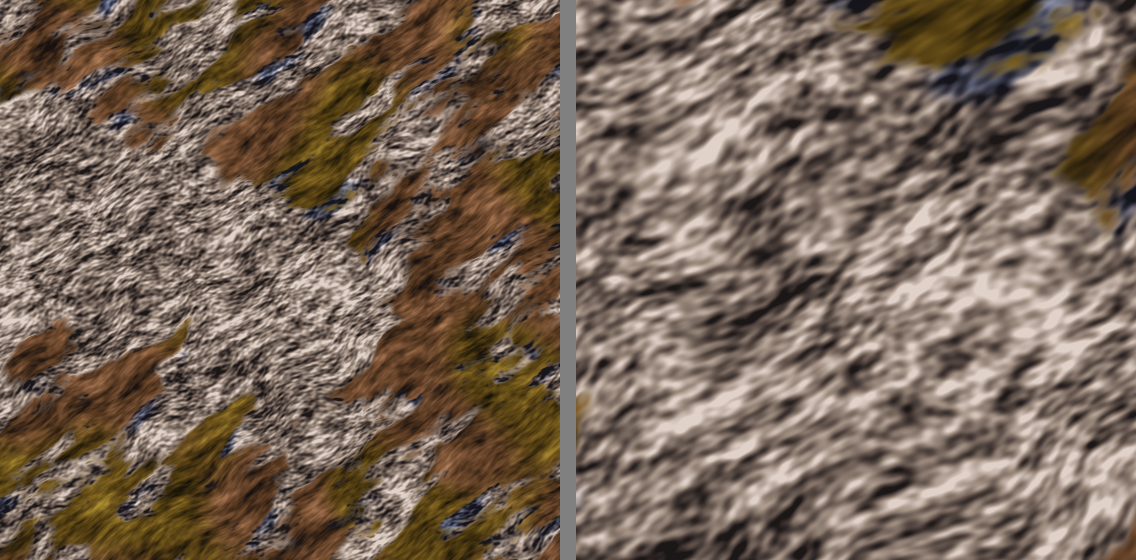
Left, the full canvas; right, a detail of the centre.
Write a WebGL 1 fragment shader that draws this texture.

```glsl
precision highp float;

// Weathered stony hillside: pale chipped rock crossed by slanting tufts of dry
// grass, with bluish shade beside them. Rotated, stretched gradient noise makes
// the grain, the tufts and the shade; a soft diagonal band stays bare.

uniform vec2 u_resolution;

const float ROCK_ANGLE = 0.50;
const float GRASS_ANGLE = 0.64;
const vec2 LIGHT_STEP = vec2(-0.0025, 0.0040);
const vec2 SHADE_STEP = vec2(-0.012, 0.030);

vec2 hashGradient(vec2 cell) {
  vec3 h = fract(cell.xyx * vec3(0.1031, 0.1030, 0.0973));
  h += dot(h, h.yzx + 33.33);
  float angle = 6.2832 * fract((h.x + h.y) * h.z);
  return vec2(cos(angle), sin(angle));
}

float cornerValue(vec2 cell, vec2 local, vec2 corner) {
  return dot(hashGradient(cell + corner), local - corner);
}

float gradientNoise(vec2 p) {
  vec2 cell = floor(p);
  vec2 f = p - cell;
  vec2 w = f * f * f * (f * (f * 6.0 - 15.0) + 10.0);
  float low = mix(cornerValue(cell, f, vec2(0.0)),
                  cornerValue(cell, f, vec2(1.0, 0.0)), w.x);
  float high = mix(cornerValue(cell, f, vec2(0.0, 1.0)),
                   cornerValue(cell, f, vec2(1.0)), w.x);
  return 1.5 * mix(low, high, w.y);
}

// Three octaves, normalised by their total weight.
float fractalNoise(vec2 p, float gain) {
  float sum = 0.0;
  float weight = 1.0;
  float total = 0.0;
  for (int octave = 0; octave < 3; octave++) {
    sum += weight * gradientNoise(p);
    total += weight;
    weight *= gain;
    p = p * 2.03 + vec2(17.3, 41.7);
  }
  return sum / total;
}

// Coordinates along and across a slanted direction, scaled by frequency.
vec2 slant(vec2 p, float angle, vec2 frequency) {
  float c = cos(angle);
  float s = sin(angle);
  return vec2(c * p.x + s * p.y, c * p.y - s * p.x) * frequency + 60.0;
}

float segmentDistance(vec2 p, vec2 a, vec2 b) {
  vec2 ab = b - a;
  return length(p - a - ab * clamp(dot(p - a, ab) / dot(ab, ab), 0.0, 1.0));
}

vec3 ramp(float t, vec3 deep, vec3 dark, vec3 light, vec3 pale) {
  float s = clamp(t, 0.0, 1.0) * 3.0;
  vec3 color = mix(deep, dark, clamp(s, 0.0, 1.0));
  color = mix(color, light, clamp(s - 1.0, 0.0, 1.0));
  return mix(color, pale, clamp(s - 2.0, 0.0, 1.0));
}

float rockHeight(vec2 p) {
  return fractalNoise(slant(p, ROCK_ANGLE, vec2(24.0, 50.0)), 0.78);
}

// Positive inside tufts; the diagonal bare band pushes it down.
float tuftField(vec2 p) {
  float band = segmentDistance(p, vec2(-0.05, 0.68), vec2(0.50, 0.45));
  float bias = mix(-0.48, 0.09, smoothstep(0.08, 0.29, band));
  return bias + fractalNoise(slant(p, GRASS_ANGLE, vec2(4.2, 11.5)), 0.55);
}

vec3 rockColor(float tone) {
  return ramp(tone, vec3(0.11, 0.09, 0.09), vec3(0.36, 0.305, 0.28),
              vec3(0.62, 0.55, 0.50), vec3(0.88, 0.82, 0.79));
}

vec3 grassColor(float tone, float hue) {
  vec3 color = ramp(tone, vec3(0.09, 0.07, 0.06), vec3(0.30, 0.21, 0.11),
                    vec3(0.48, 0.35, 0.21), vec3(0.68, 0.53, 0.34));
  return color * mix(vec3(1.04, 0.96, 1.05), vec3(0.98, 1.04, 0.55), hue);
}

void main() {
  vec2 p = gl_FragCoord.xy / min(u_resolution.x, u_resolution.y);
  vec2 warp = vec2(gradientNoise(p * 9.0 + 5.0), gradientNoise(p * 9.0 + 83.0));
  vec2 q = p + 0.012 * warp;

  // Chipped rock: grain, lit relief and broad pale or dull areas.
  float height = rockHeight(q);
  float relief = height - rockHeight(q + LIGHT_STEP);
  float broad = fractalNoise(slant(p, 0.25, vec2(5.0, 11.0)), 0.6);
  float rockTone = 0.53 + 0.88 * height + 0.42 * relief + 0.42 * broad;

  // Grass tufts with soft blades and ragged edges.
  float tuft = tuftField(q);
  float cover = smoothstep(-0.06, 0.10, tuft + 0.22 * height);
  float blades = fractalNoise(slant(q, GRASS_ANGLE, vec2(17.0, 62.0)), 0.7);
  float body = fractalNoise(slant(q, GRASS_ANGLE, vec2(7.0, 19.0)) + 29.0, 0.5);
  float hue = smoothstep(-0.20, 0.35, gradientNoise(p * 4.5 + 31.0));
  float grassTone = 0.42 + 0.62 * blades + 0.45 * body + 0.18 * height;

  // Cool shade on the ground below the tufts.
  float tuftShade = smoothstep(0.05, 0.30, tuftField(q + SHADE_STEP) - 0.25 * height);
  float shadePatches = smoothstep(-0.15, 0.25, gradientNoise(p * 7.0 + 12.0));
  float shade = tuftShade * shadePatches;
  vec3 rock = rockColor(rockTone - 0.24 * shade);
  rock *= mix(vec3(1.0), vec3(0.72, 0.88, 1.22), shade);

  gl_FragColor = vec4(mix(rock, grassColor(grassTone, hue), cover), 1.0);
}
```
